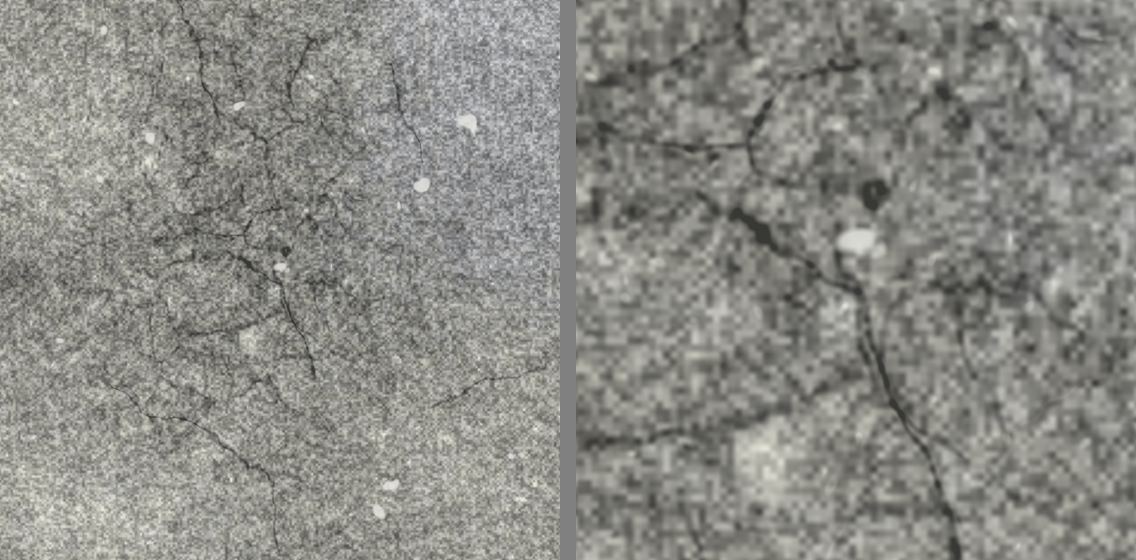
Left: the whole. Right: its middle third, enlarged.
Reproduce this texture procedurally as a Shadertoy shader.

```glsl
const float BASE_TONE = 0.565;
const float FINE_GRAIN = 0.29;
const float COARSE_GRAIN = 0.19;
const float MOTTLE = 0.20;
const float CRACK_DEPTH = 0.19;
const float WEB_DEPTH = 0.15;
const float CRACK_WIDTH = 0.0042;
const vec3 WARM_TINT = vec3(1.005, 1.0, 0.945);
const vec3 COOL_TINT = vec3(0.995, 1.0, 1.015);
const vec3 CHIP_COLOR = vec3(0.90, 0.90, 0.88);

// Long cracks as start and end points
const int CRACK_COUNT = 11;
const vec4 CRACKS[CRACK_COUNT] = vec4[](
    vec4(0.19, 0.32, 0.26, 0.27), vec4(0.26, 0.27, 0.34, 0.25),
    vec4(0.34, 0.25, 0.48, 0.14), vec4(0.48, 0.14, 0.49, 0.02),
    vec4(0.78, 0.28, 0.86, 0.32), vec4(0.86, 0.32, 0.97, 0.35),
    vec4(0.41, 0.55, 0.51, 0.48), vec4(0.51, 0.48, 0.57, 0.33),
    vec4(0.31, 1.00, 0.40, 0.78), vec4(0.56, 0.93, 0.52, 0.82),
    vec4(0.69, 0.89, 0.75, 0.72));

float hash(vec2 p) {
    return fract(sin(dot(p, vec2(127.1, 311.7))) * 43758.5);
}

vec2 hash2(vec2 p) {
    return vec2(hash(p), hash(p + 57.3));
}

float noise(vec2 p) {
    vec2 i = floor(p), f = fract(p);
    f = f * f * (3.0 - 2.0 * f);
    return mix(mix(hash(i), hash(i + vec2(1, 0)), f.x),
               mix(hash(i + vec2(0, 1)), hash(i + vec2(1, 1)), f.x), f.y);
}

float fbm(vec2 p) {
    float sum = 0.0, amp = 0.53;
    for (int i = 0; i < 4; i++) {
        sum += amp * noise(p);
        p = mat2(1.6, 1.2, -1.2, 1.6) * p + 7.1;
        amp *= 0.5;
    }
    return sum;
}

vec2 warp(vec2 p, float freq) {
    return vec2(noise(p * freq), noise(p * freq + 31.7)) - 0.5;
}

float blob(vec2 p, vec2 center, vec2 radius) {
    vec2 d = (p - center) / radius;
    return exp(-dot(d, d));
}

float segmentDistance(vec2 p, vec2 a, vec2 b) {
    vec2 d = b - a;
    return length(p - a - d * clamp(dot(p - a, d) / dot(d, d), 0.0, 1.0));
}

// Distance to the nearest border between irregular cells
float cellBorder(vec2 p) {
    vec2 cell = floor(p), nearest = vec2(0);
    float best = 9.0, border = 9.0;
    for (int k = 0; k < 9; k++) {
        vec2 c = cell + vec2(k % 3 - 1, k / 3 - 1);
        vec2 r = c + hash2(c) - p;
        if (dot(r, r) < best) { best = dot(r, r); nearest = r; }
    }
    for (int k = 0; k < 25; k++) {
        vec2 c = cell + vec2(k % 5 - 2, k / 5 - 2);
        vec2 r = c + hash2(c) - p, d = r - nearest;
        if (dot(d, d) > 1e-4)
            border = min(border, dot(0.5 * (r + nearest), normalize(d)));
    }
    return border;
}

// Scattered ragged spots, one at most in each grid cell
float spots(vec2 p, float freq, float share, float radius, float softness) {
    vec2 g = p * freq, cell = floor(g);
    float cover = 0.0;
    for (int k = 0; k < 9; k++) {
        vec2 c = cell + vec2(k % 3 - 1, k / 3 - 1);
        float size = radius * mix(0.35, 1.0, hash(c + 11.9));
        float d = length(g - c - hash2(c + 3.7)) / freq;
        float present = step(hash(c + 23.1), share);
        cover = max(cover, present * smoothstep(size + softness, size - softness, d));
    }
    return cover;
}

void mainImage(out vec4 fragColor, in vec2 fragCoord) {
    vec2 p = fragCoord / iResolution.xy;
    vec2 rough = p + 0.024 * warp(p, 19.0) + 0.010 * warp(p, 65.0);
    vec2 drift = p + 0.12 * warp(p, 7.0) + 0.05 * warp(p, 24.0);

    // Broad worn and stained areas
    float tone = BASE_TONE + 0.015;
    tone += 0.12 * blob(drift, vec2(0.14, 0.08), vec2(0.28, 0.21));
    tone += 0.09 * blob(drift, vec2(0.08, 0.77), vec2(0.18, 0.20));
    tone += 0.05 * blob(drift, vec2(0.87, 0.15), vec2(0.25, 0.20));
    tone += 0.07 * blob(drift, vec2(0.85, 0.95), vec2(0.22, 0.16));
    tone -= 0.07 * blob(drift, vec2(0.44, 0.60), vec2(0.28, 0.40));
    tone -= 0.11 * blob(drift, vec2(0.02, 0.53), vec2(0.15, 0.07));
    tone -= 0.05 * blob(drift, vec2(0.62, 0.03), vec2(0.16, 0.07));
    float damage = clamp(1.3 * blob(drift, vec2(0.43, 0.58), vec2(0.30, 0.50)), 0.0, 1.0);

    // Sandy grain and mottling
    float grain = FINE_GRAIN * (noise(p * 235.0) - 0.5);
    grain += COARSE_GRAIN * (noise(p * 118.0 + 9.2) - 0.5);
    grain += MOTTLE * (fbm(p * 22.0) - 0.5) * mix(0.6, 1.1, damage);
    tone += grain;

    // Pale exposed stones and dark pits
    tone += 0.13 * spots(rough, 15.0, 0.26, 0.025, 0.015) * damage * (0.4 + noise(p * 90.0));
    tone += 0.14 * spots(rough, 75.0, 0.07, 0.004, 0.002);
    tone -= 0.15 * spots(rough, 60.0, 0.08, 0.005, 0.003) * mix(0.4, 1.0, damage);

    // Web of hairline cracks, broken up by noise
    float fineWeb = smoothstep(0.0055, 0.0, cellBorder(rough * 14.0) / 14.0);
    float wideWeb = smoothstep(0.0065, 0.0, cellBorder(rough * 6.0 + 4.3) / 6.0);
    float broken = smoothstep(0.35, 0.65, noise(p * 13.0 + 2.8));
    tone -= WEB_DEPTH * damage * max(fineWeb * broken, wideWeb * (1.0 - 0.6 * broken));

    // Long cracks with a faint dirty margin
    float crack = 1.0;
    for (int i = 0; i < CRACK_COUNT; i++)
        crack = min(crack, segmentDistance(rough, CRACKS[i].xy, CRACKS[i].zw));
    float crackWidth = CRACK_WIDTH * mix(0.6, 1.5, noise(p * 40.0));
    tone -= CRACK_DEPTH * smoothstep(crackWidth, 0.0, crack);
    tone -= 0.035 * smoothstep(0.018, 0.0, crack);

    // Warm and cool stone, then white chips
    float cool = smoothstep(0.35, 0.95, drift.x) * smoothstep(0.3, 0.65, drift.y);
    vec3 tint = mix(WARM_TINT, COOL_TINT, clamp(cool + 0.6 * (noise(p * 45.0) - 0.4), 0.0, 1.0));
    vec3 color = clamp(tone, 0.22, 0.9) * tint;
    float chips = spots(rough, 9.0, 0.12, 0.014, 0.003);
    color = mix(color, CHIP_COLOR, 0.85 * chips);
    fragColor = vec4(color, 1.0);
}
```
